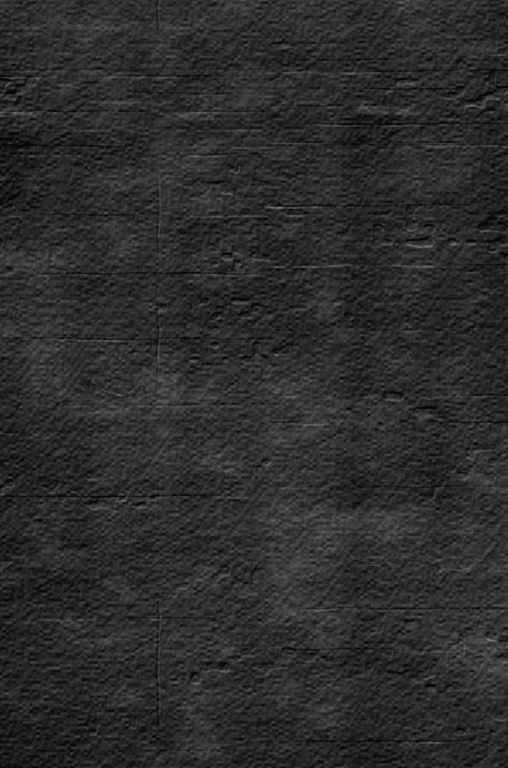
Write a Shadertoy shader that draws this texture.

```glsl
const float BASE_TONE = 0.168;
const float GRAIN_CONTRAST = 0.23;
const float CLOUD_CONTRAST = 0.12;
const float STREAK_CONTRAST = 0.05;
const float PLANK_CONTRAST = 0.022;
const float PIT_DEPTH = 0.75;
const float SCRAPE_TONE = 0.17;
const float SEAM_DARK = 0.10;
const float SEAM_LIGHT = 0.15;
const float SEAM_WIDTH = 0.0011;
const float LIGHT_STEP = 0.003;
const float JOINT_LEFT = 0.205;
const float JOINT_MID = 0.352;
const int PLANKS = 13;
const int TOP_SEAMS = 5;

float hash(vec2 p) {
    return fract(sin(dot(p, vec2(127.1, 311.7))) * 43758.5453);
}

float noise(vec2 p) {
    vec2 i = floor(p), f = fract(p);
    f = f * f * (3.0 - 2.0 * f);
    return mix(mix(hash(i), hash(i + vec2(1, 0)), f.x),
               mix(hash(i + vec2(0, 1)), hash(i + vec2(1, 1)), f.x), f.y);
}

float fbm(vec2 p) {
    float sum = 0.0, amp = 0.533;
    for (int i = 0; i < 4; i++) {
        sum += amp * noise(p);
        p = p * 2.03 + vec2(17.3, 9.1);
        amp *= 0.5;
    }
    return sum;
}

// Surface height: sandy grain with clusters of sunken pits
float relief(vec2 p) {
    float grain = 0.6 * noise(p * vec2(225, 270)) + 0.4 * noise(p * vec2(100, 125));
    float cluster = smoothstep(0.52, 0.78, fbm(p * vec2(6, 17) + 4.0));
    float pit = smoothstep(0.62, 0.78, noise(p * vec2(75, 105) + 31.0));
    return grain - PIT_DEPTH * pit * cluster;
}

float line(float d, float width) {
    float w = max(width, 0.7 / iResolution.y);
    return (1.0 - smoothstep(0.4 * w, 1.6 * w, abs(d))) * min(1.0, width / w);
}

// Dark horizontal gap with a broken, lit lower lip
float seam(vec2 p, float y, float id) {
    float wobble = 0.004 * (fbm(vec2(p.x * 22.0, id * 7.0)) - 0.5);
    float d = p.y - y - wobble;
    float gap = smoothstep(0.3, 0.6, noise(vec2(p.x * 9.0, id * 3.7)));
    float lip = smoothstep(0.45, 0.75, fbm(vec2(p.x * 19.0, id * 5.3)));
    return SEAM_LIGHT * lip * line(d + 0.0026, SEAM_WIDTH * 1.2)
         - SEAM_DARK * gap * line(d, SEAM_WIDTH);
}

float seams(vec2 p, float panel) {
    float sum = 0.0;
    for (int i = 0; i < PLANKS; i++) {
        float id = float(i) + 1.0;
        float y = (id - 0.5 + 0.8 * (hash(vec2(id, 2.0)) - 0.5)) / float(PLANKS);
        float strength = 0.25 + 0.75 * hash(vec2(id, panel + 5.0));
        sum += strength * seam(p, y + 0.012 * panel, id + 20.0 * panel);
    }
    for (int i = 0; i < TOP_SEAMS; i++) {
        float id = float(i) + 50.0;
        sum += 0.75 * seam(p, 0.81 + 0.023 * float(i) + 0.006 * panel, id);
    }
    return sum;
}

// Thin wandering cracks along contours of a warped noise
float cracks(vec2 p) {
    vec2 q = p * 8.0 + 0.9 * fbm(p * 24.0);
    float area = smoothstep(0.56, 0.7, noise(p * 7.0 + 12.0));
    return area * (line(noise(q) - 0.5, 0.014) - 0.7 * line(noise(q + vec2(0, 0.022)) - 0.5, 0.014));
}

void mainImage(out vec4 fragColor, in vec2 fragCoord) {
    vec2 p = fragCoord / iResolution.y;
    float panel = step(JOINT_MID, p.x);

    // Broad stains, vertical runs and plank bands
    float tone = BASE_TONE + CLOUD_CONTRAST * (fbm(p * vec2(6, 8)) - 0.5);
    tone += STREAK_CONTRAST * (noise(vec2(p.x * 28.0, p.y * 2.5)) - 0.5);
    tone += 0.6 * STREAK_CONTRAST * (noise(vec2(p.x * 4.0, p.y * 38.0)) - 0.5);
    float bay = panel + step(JOINT_LEFT, p.x);
    tone += PLANK_CONTRAST * (hash(vec2(floor(p.y * float(PLANKS)), bay)) - 0.5);
    float shadow = smoothstep(0.7, 0.74, p.y) * (1.0 - smoothstep(0.82, 0.84, p.y));
    tone -= 0.045 * shadow * (1.0 - smoothstep(0.17, 0.22, p.x));

    // Pale worn blotches, strongest in scraped strips near the top
    float worn = smoothstep(0.54, 0.74, fbm(p * vec2(19, 30) + 8.0));
    tone += 0.055 * worn * (0.4 + noise(p * 180.0));
    float strip = smoothstep(0.835, 0.85, p.y) * (1.0 - smoothstep(0.865, 0.875, p.y));
    float scrape = smoothstep(0.52, 0.68, fbm(p * vec2(13, 75) + 3.0));
    tone += SCRAPE_TONE * strip * scrape * (0.35 + 0.65 * noise(p * vec2(90, 180)));

    // Relief lit from above
    vec2 toLight = LIGHT_STEP * vec2(-0.35, 1.0);
    tone += GRAIN_CONTRAST * (relief(p) - relief(p + toLight));
    tone += 0.07 * (noise(p * 390.0) - 0.5);

    // Gaps, joints and cracks
    tone += seams(p, panel);
    float bend = 0.005 * (fbm(vec2(p.y * 30.0, 6.0)) - 0.5);
    float jointWear = smoothstep(0.35, 0.65, noise(vec2(p.y * 11.0, 3.0)));
    tone -= 0.07 * jointWear * line(p.x - JOINT_LEFT - bend, SEAM_WIDTH);
    tone += 0.05 * jointWear * line(p.x - JOINT_LEFT - bend - 0.003, SEAM_WIDTH);
    tone += 0.09 * cracks(p);

    fragColor = vec4(vec3(clamp(tone, 0.03, 0.55)), 1.0);
}
```
